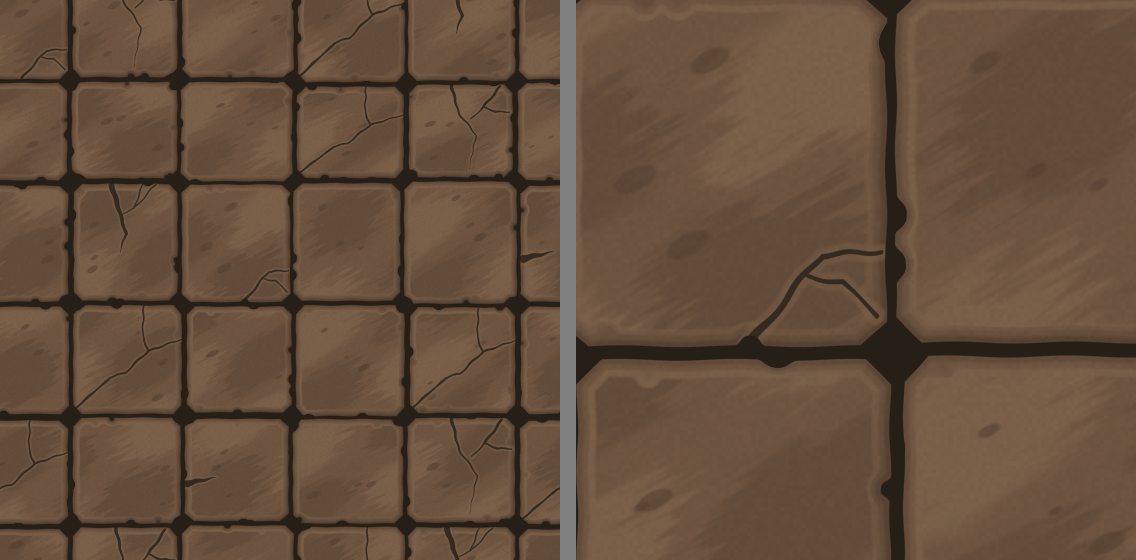
Left, the full canvas; right, a detail of the centre.
Reproduce this texture procedurally as a Shadertoy shader.

```glsl
#define GRID 5.0
#define ORIGIN vec2(0.62, 0.31)
#define JITTER 0.045
#define CHAMFER 0.075
#define RIM 0.046
#define JOINT vec3(0.15, 0.12, 0.09)
#define SHADOW vec3(0.23, 0.18, 0.14)
#define EDGE vec3(0.33, 0.25, 0.19)
#define DARK vec3(0.385, 0.295, 0.225)
#define MID vec3(0.43, 0.33, 0.25)
#define LIGHT vec3(0.475, 0.373, 0.283)

// Vertical drift of each row seam, bottom to top
const float ROW_DRIFT[5] = float[5](0.0, -0.02, -0.03, 0.06, -0.04);
// Crack style of each tile, bottom row first; 0 is unbroken
const int CRACK_STYLE[25] = int[25](
    0, 5, 0, 2, 1,
    1, 0, 0, 1, 0,
    3, 4, 0, 0, 5,
    0, 0, 1, 2, 0,
    2, 0, 1, 3, 4);

struct Tile { float dist; vec2 id; vec2 pos; };

float hash(vec2 p) {
    vec3 h = fract(p.xyx * 0.1031);
    h += dot(h, h.yzx + 33.33);
    return fract((h.x + h.y) * h.z);
}

vec2 hash2(vec2 p) { return vec2(hash(p), hash(p + 57.0)); }

// Distance to the nearest scattered point
float cellular(vec2 p) {
    vec2 cell = floor(p), f = fract(p);
    float nearest = 2.0;
    for (int k = 0; k < 9; k++) {
        vec2 o = vec2(k % 3 - 1, k / 3 - 1);
        nearest = min(nearest, length(o + hash2(cell + o) - f));
    }
    return nearest;
}

vec2 wrapCell(vec2 cell) { return floor(mod(cell + 0.5, GRID)); }

// Offset of the seams at the left and bottom of a cell
vec2 seam(vec2 cell) {
    vec2 id = wrapCell(cell);
    return vec2(0.0, ROW_DRIFT[int(id.y)]) + JITTER * (hash2(id + 11.0) - 0.5);
}

// Box with cut corners, fitted between its four seams
Tile tileAt(vec2 p, vec2 cell) {
    vec2 id = wrapCell(cell);
    vec2 lo = cell + seam(cell) + mix(0.012, 0.031, hash(id + 23.0));
    vec2 hi = cell + 1.0 + vec2(seam(cell + vec2(1, 0)).x, seam(cell + vec2(0, 1)).y);
    hi -= mix(0.012, 0.029, hash(id + 31.0));
    vec2 a = abs(p - 0.5 * (lo + hi)) - 0.5 * (hi - lo);
    float d = max(max(a.x, a.y), (a.x + a.y + CHAMFER) * 0.707);
    return Tile(d, id, (p - lo) / (hi - lo));
}

// Line with a width at each end
float taper(vec2 p, vec2 a, vec2 b, float wa, float wb) {
    vec2 ab = b - a;
    float h = clamp(dot(p - a, ab) / dot(ab, ab), 0.0, 1.0);
    return length(p - a - ab * h) - mix(wa, wb, h);
}

float cracks(vec2 p, int style) {
    p += 0.005 * sin(p.yx * 41.0);
    float d = 1.0;
    if (style == 1) { // long diagonal with a fork
        d = taper(p, vec2(0.02, 0.05), vec2(0.35, 0.34), 0.011, 0.009);
        d = min(d, taper(p, vec2(0.35, 0.34), vec2(0.48, 0.38), 0.009, 0.009));
        d = min(d, taper(p, vec2(0.48, 0.38), vec2(0.69, 0.58), 0.009, 0.011));
        d = min(d, taper(p, vec2(0.69, 0.58), vec2(1.0, 0.69), 0.010, 0.006));
        d = min(d, taper(p, vec2(0.69, 0.58), vec2(0.64, 0.73), 0.010, 0.007));
        d = min(d, taper(p, vec2(0.64, 0.73), vec2(0.65, 1.0), 0.007, 0.008));
    } else if (style == 2) { // tall split and a loose corner
        d = taper(p, vec2(0.41, 1.0), vec2(0.48, 0.70), 0.017, 0.009);
        d = min(d, taper(p, vec2(0.48, 0.70), vec2(0.65, 0.46), 0.009, 0.007));
        d = min(d, taper(p, vec2(0.65, 0.46), vec2(0.58, 0.08), 0.007, 0.001));
        d = min(d, taper(p, vec2(0.60, 0.63), vec2(0.72, 0.76), 0.005, 0.010));
        d = min(d, taper(p, vec2(0.72, 0.76), vec2(0.88, 0.98), 0.012, 0.014));
        d = min(d, taper(p, vec2(0.72, 0.76), vec2(0.84, 0.71), 0.010, 0.010));
        d = min(d, taper(p, vec2(0.84, 0.71), vec2(0.97, 0.71), 0.010, 0.006));
    } else if (style == 3) { // short heavy split
        d = taper(p, vec2(0.36, 1.0), vec2(0.50, 0.58), 0.026, 0.015);
        d = min(d, taper(p, vec2(0.50, 0.58), vec2(0.44, 0.41), 0.013, 0.001));
        d = min(d, taper(p, vec2(0.47, 0.75), vec2(0.58, 0.79), 0.004, 0.006));
        d = min(d, taper(p, vec2(0.58, 0.79), vec2(0.66, 1.0), 0.006, 0.007));
        d = min(d, taper(p, vec2(0.58, 0.79), vec2(0.79, 1.0), 0.006, 0.007));
    } else if (style == 4) { // broken lower corner
        d = taper(p, vec2(0.57, 0.0), vec2(0.80, 0.26), 0.012, 0.008);
        d = min(d, taper(p, vec2(0.80, 0.26), vec2(0.98, 0.27), 0.008, 0.006));
        d = min(d, taper(p, vec2(0.76, 0.20), vec2(0.87, 0.18), 0.006, 0.007));
        d = min(d, taper(p, vec2(0.87, 0.18), vec2(0.97, 0.09), 0.007, 0.006));
    } else if (style == 5) { // wedge in the left side
        d = taper(p, vec2(0.02, 0.37), vec2(0.30, 0.43), 0.034, 0.001);
    }
    return d;
}

// Slanted brush strokes in three tones
vec3 paintFace(vec2 p, vec2 id) {
    vec2 s = mat2(0.88, -0.47, 0.47, 0.88) * p, phase = 6.283 * hash2(id + 41.0);
    float bristle = cellular(s * vec2(3.0, 20.0) + id * 37.0);
    float hair = cellular(s * vec2(7.0, 48.0) + id * 53.0);
    vec2 t = s + vec2(0.32 * bristle + 0.16 * hair, 0.06 * bristle);
    float tone = 0.56 + 0.2 * sin(4.0 * t.x + 3.0 * t.y + phase.x)
               + 0.2 * sin(8.0 * t.y - 2.0 * t.x + phase.y);
    vec2 c = t - vec2(0.83, 0.03);
    tone -= 0.25 * exp(-9.0 * dot(c, c));
    return mix(mix(DARK, MID, smoothstep(0.3, 0.47, tone)), LIGHT, smoothstep(0.56, 0.78, tone));
}

void mainImage(out vec4 fragColor, in vec2 fragCoord) {
    vec2 uv = fragCoord / iResolution.xy, p = uv * GRID - ORIGIN;
    float px = GRID / min(iResolution.x, iResolution.y);

    // Closest tile
    Tile tile = Tile(9.0, vec2(0), vec2(0));
    for (int k = 0; k < 9; k++) {
        Tile other = tileAt(p, floor(p) + vec2(k % 3 - 1, k / 3 - 1));
        if (other.dist < tile.dist) tile = other;
    }
    vec2 q = tile.pos, id = tile.id;

    // Chipped, wavy outline
    float chip = smoothstep(0.22, 0.04, cellular(q * 3.5 + id * 19.0));
    float wave = dot(sin(q * vec2(17.0, 23.0) + id.yx * 2.4), vec2(0.003));
    float depth = -tile.dist - 0.03 * chip - wave;

    // Face and small pits
    vec3 col = paintFace(q, id);
    for (int i = 0; i < 3; i++) {
        vec2 seed = id + 61.0 + 9.0 * float(i);
        vec2 v = mat2(0.9, -0.43, 0.43, 0.9) * (q - mix(vec2(0.12), vec2(0.88), hash2(seed)));
        float pit = length(v * vec2(1.0, 2.2)) - mix(0.02, 0.07, hash(seed + 5.0));
        col = mix(col, EDGE, 0.6 * smoothstep(0.012, -0.012, pit));
    }

    // Worn rim, lit from the upper left
    float lit = smoothstep(-0.4, 0.4, q.y - q.x);
    col = mix(col, mix(DARK, MID, lit), 0.85 * smoothstep(RIM + px, RIM - px, depth));
    float ridge = smoothstep(0.018, 0.004, abs(depth - RIM));
    col = mix(col, LIGHT, ridge * mix(0.4, 0.9, lit));
    col = mix(col, EDGE, smoothstep(0.026, 0.008, depth) * mix(0.9, 0.5, lit));

    // Cracks with a pale lip
    float crack = cracks(q, CRACK_STYLE[int(id.x + GRID * id.y)]);
    col = mix(col, LIGHT, 0.5 * smoothstep(0.026, 0.01, crack));
    col = mix(col, mix(SHADOW, JOINT, 0.3), smoothstep(0.7 * px, -0.7 * px, crack));

    // Grain and joints
    col *= 1.0 + 0.04 * (hash(floor(uv * 400.0)) - 0.5);
    col = mix(JOINT, col, smoothstep(-0.8 * px, 0.8 * px, depth));
    fragColor = vec4(col, 1.0);
}
```
